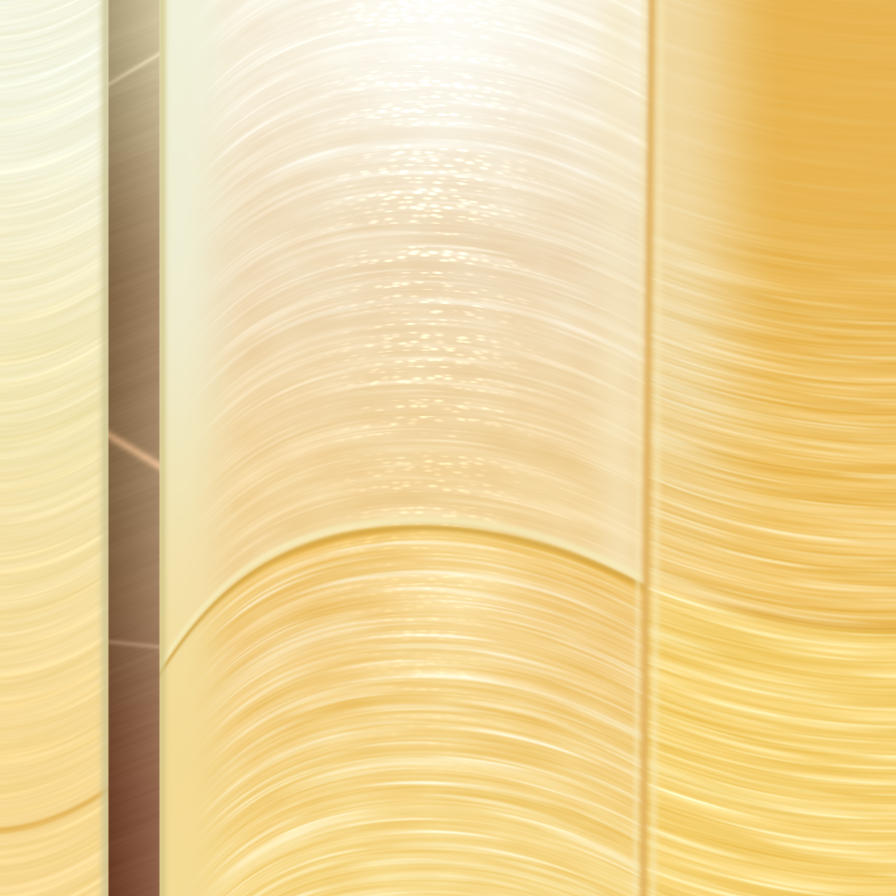
This texture is drawn by a WebGL 1 fragment shader. Its source:

```glsl
precision highp float;
// Brushed golden metal panels with curved grain, a dark gap, a seam and a glossy sheen.
uniform vec2 u_resolution;

float hash(vec2 c) {
  return fract(sin(dot(c, vec2(127.1, 311.7))) * 43758.5);
}

// Bell-shaped line of half width w around zero
float line(float d, float w) {
  return exp(-d * d / (w * w));
}

// Distance to the nearest scattered cell point
float cellular(vec2 q) {
  vec2 cell = floor(q), f = fract(q);
  float nearest = 2.0;
  for (int j = -1; j <= 1; j++) {
    for (int i = -1; i <= 1; i++) {
      vec2 o = vec2(float(i), float(j));
      vec2 pt = vec2(hash(cell + o), hash(cell + o + 37.0));
      nearest = min(nearest, length(o + pt - f));
    }
  }
  return nearest;
}

// Layered sines running along the grain coordinate v
float grain(float x, float v) {
  float sum = 0.0, freq = 97.0;
  for (int i = 0; i < 7; i++) {
    float k = float(i);
    float drift = 1.4 * sin(x * (7.0 + 3.1 * k) + v * 23.0 + k * 2.4);
    sum += 0.27 * sin(v * freq + drift + 1.8 * sin(v * freq * 0.37 + k));
    freq *= 1.47;
  }
  return sum;
}

// Thin bright scratches that fade in and out along the grain
float scratches(float x, float v) {
  float sum = 0.0;
  for (int i = 0; i < 4; i++) {
    float k = float(i);
    float ridge = 0.5 + 0.5 * sin(v * (150.0 + 83.0 * k) + 2.5 * sin(v * 31.0 + k));
    float gap = sin(x * (11.0 + 5.0 * k) + v * (57.0 + 29.0 * k) + k);
    sum += pow(ridge, 9.0) * smoothstep(-0.2, 0.9, gap);
  }
  return sum;
}

vec3 leftPanel(vec2 p) {
  float v = p.y - 2.5 * p.x * p.x - 0.08 * p.x;
  vec3 col = mix(vec3(0.97, 0.85, 0.57), vec3(0.95, 0.90, 0.70), smoothstep(0.1, 0.6, p.y));
  col = mix(col, vec3(0.96, 0.96, 0.88), smoothstep(0.5, 0.95, p.y));
  col += vec3(0.012, 0.018, 0.035) * grain(p.x, v) + 0.025 * scratches(p.x, v);
  col -= vec3(0.08, 0.14, 0.22) * line(v - 0.073, 0.004);
  return mix(col, vec3(0.80, 0.77, 0.58), 0.75 * line(p.x - 0.118, 0.006));
}

vec3 darkGap(vec2 p) {
  float s = (p.x - 0.12) / 0.058;
  vec3 col = mix(vec3(0.47, 0.29, 0.20), vec3(0.56, 0.45, 0.32), smoothstep(0.0, 0.5, p.y));
  col = mix(col, vec3(0.73, 0.68, 0.53), smoothstep(0.65, 1.0, p.y));
  col += 0.15 * (s - 0.4) + 0.012 * grain(p.x, p.y - 0.4 * p.x);
  col += vec3(0.24, 0.19, 0.16) * line(p.y - 0.515 + 0.035 * s, 0.006);
  return col + 0.11 * (line(p.y - 0.284 + 0.006 * s, 0.003) + line(p.y - 0.905 - 0.035 * s, 0.003));
}

vec3 mainPanel(vec2 p) {
  float d = p.x - 0.47, left = min(d, 0.0);
  float v = p.y + 1.07 * d * d + 10.0 * left * left * left * left;
  float e = v - 0.414, upper = smoothstep(-0.002, 0.002, e);
  float body = smoothstep(0.19, 0.28, p.x);
  float g = grain(p.x, v), mottle = cellular(p * vec2(16.0, 22.0));

  // Lower golden sheet and upper pale sheet
  vec3 low = mix(vec3(0.97, 0.85, 0.53), vec3(0.95, 0.80, 0.50), smoothstep(0.0, 0.38, v));
  low += vec3(0.03, 0.07, 0.12) * line(d - 0.04, 0.08) * smoothstep(0.1, 0.38, p.y);
  vec3 high = mix(vec3(0.95, 0.83, 0.60), vec3(0.94, 0.86, 0.72), smoothstep(0.42, 0.72, p.y));
  high = mix(high, vec3(0.97, 0.94, 0.86), smoothstep(0.68, 1.0, p.y));
  vec3 col = mix(low, high, upper);

  // Grain, scratches and mottled wear
  col += mix(vec3(0.018, 0.038, 0.075), vec3(0.010, 0.016, 0.024), upper) * g * body;
  col += mix(vec3(0.02, 0.06, 0.13), vec3(0.025, 0.04, 0.06), upper) * scratches(p.x, v) * body;
  col += vec3(0.01, 0.03, 0.05) * (mottle - 0.5) * body;
  float arcs = line(v - 0.842, 0.004) + line(v - 0.664, 0.003);
  col += vec3(0.03, 0.06, 0.10) * arcs * body * (0.7 + 0.3 * sin(p.x * 40.0));

  // Sheen and broken glints down the middle
  col = mix(col, vec3(1.0, 0.995, 0.97), 0.85 * line(d - 0.02, 0.13) * smoothstep(0.72, 1.0, p.y));
  float glint = 1.0 - smoothstep(0.05, 0.45, cellular(vec2(p.x * 60.0, v * 170.0)));
  col += 0.20 * glint * line(d - 0.01, 0.08) * smoothstep(0.0, 0.8, p.y) * smoothstep(-0.3, 0.8, g);

  // Pale rounded sides
  vec3 sideCol = mix(vec3(0.96, 0.87, 0.60), vec3(0.94, 0.95, 0.85), smoothstep(0.1, 0.75, p.y));
  col = mix(col, sideCol, 0.8 - 0.8 * smoothstep(0.20, 0.28, p.x));
  col = mix(col, vec3(0.97, 0.92, 0.77), 0.5 * line(p.x - 0.69, 0.025) * upper);

  // Curved lip with its golden shadow
  col -= vec3(0.01, 0.06, 0.18) * exp(min(e, 0.0) * 60.0) * (1.0 - upper) * body;
  col = mix(col, vec3(0.82, 0.64, 0.27), 0.75 * line(e + 0.003, 0.004));
  col = mix(col, vec3(0.97, 0.93, 0.73), 0.8 * line(e - 0.006, 0.005));
  return mix(col, vec3(0.82, 0.77, 0.52), 0.7 * line(p.x - 0.181, 0.005));
}

vec3 rightPanel(vec2 p) {
  float r = (1.0 - p.x) / 0.27, v = p.y - 0.05 * r * r, e = v - 0.296;
  vec3 high = mix(vec3(0.95, 0.78, 0.42), vec3(0.91, 0.71, 0.32), smoothstep(0.35, 0.85, p.y));
  vec3 col = mix(vec3(0.97, 0.83, 0.46), high, smoothstep(-0.003, 0.003, e));
  float pale = (1.0 - smoothstep(0.75, 0.88, p.x)) * smoothstep(0.2, 0.7, p.y);
  col = mix(col, vec3(0.95, 0.87, 0.68), 0.85 * pale);
  float rough = 1.0 - 0.85 * smoothstep(0.55, 0.8, p.y);
  col += (vec3(0.025, 0.045, 0.08) * grain(p.x, v) + vec3(0.02, 0.06, 0.12) * scratches(p.x, v)) * rough;
  return col - vec3(0.06, 0.11, 0.17) * line(e, 0.008) * smoothstep(0.74, 0.86, p.x);
}

void main() {
  vec2 p = gl_FragCoord.xy / u_resolution;
  float aa = 1.2 / u_resolution.x, seam = p.x - 0.718 - 0.009 * p.y;
  vec3 col = mix(leftPanel(p), darkGap(p), smoothstep(-aa, aa, p.x - 0.121));
  col = mix(col, mainPanel(p), smoothstep(-aa, aa, p.x - 0.178));
  col = mix(col, rightPanel(p), smoothstep(-aa, aa, seam));
  // Seam between the two golden panels
  col = mix(col, vec3(0.97, 0.91, 0.71), 0.5 * (line(seam + 0.009, 0.004) + line(seam - 0.011, 0.005)));
  col = mix(col, vec3(0.88, 0.70, 0.38), 0.85 * line(seam, 0.005));
  gl_FragColor = vec4(clamp(col, 0.0, 1.0), 1.0);
}
```
